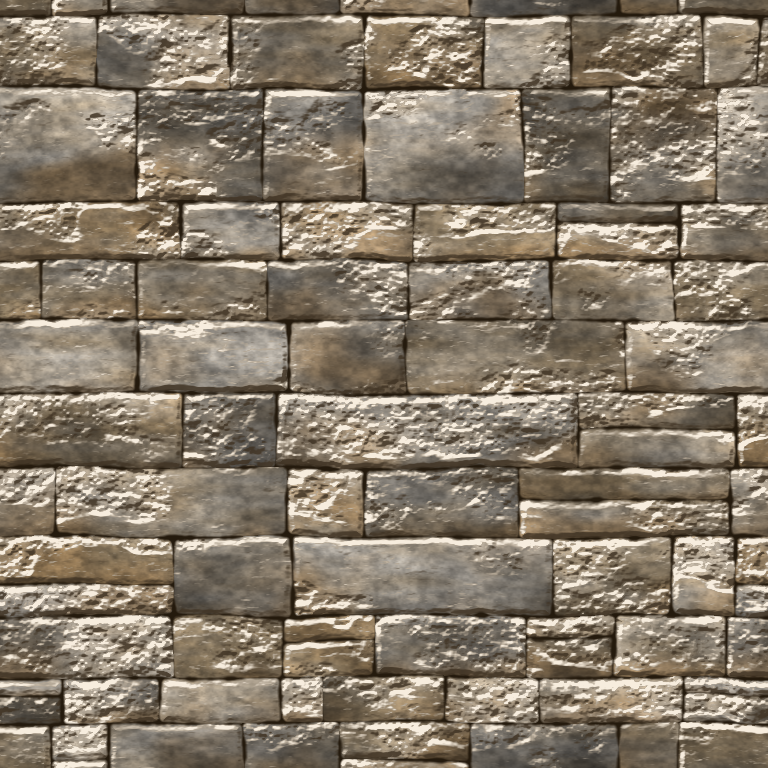
Write a Shadertoy shader that draws this texture.

```glsl
const int ROWS = 11;
const float ROW_EDGES[12] = float[](-0.020, 0.059, 0.118, 0.197, 0.301, 0.392,
                                    0.488, 0.583, 0.661, 0.737, 0.885, 0.980);
const float ROW_BLOCKS[11] = float[](7., 7., 6., 5., 5., 4., 4., 6., 5., 6., 7.);
const float JOINT_SHIFT = 0.84;   // irregularity of upright joints
const float SPLIT_CHANCE = 0.18;  // blocks cut into two thin courses
const float GAP = 0.0008;         // half width of a joint
const float CORNER = 0.006;
const float BEVEL = 0.009;
const float WARP = 0.007;
const float LIGHT_STEP = 0.0020;
const vec2 LIGHT_DIR = vec2(-0.35, 0.94);

const vec3 JOINT_COLOR = vec3(0.14, 0.10, 0.05);
const vec3 SHADE = vec3(0.25, 0.20, 0.14);
const vec3 BROWN = vec3(0.47, 0.41, 0.32);
const vec3 GREY = vec3(0.55, 0.53, 0.50);
const vec3 OCHRE = vec3(0.58, 0.45, 0.29);
const vec3 PALE = vec3(0.70, 0.65, 0.58);
const vec3 CREAM = vec3(0.97, 0.93, 0.87);

struct Block { vec2 mid; vec2 extent; vec2 id; };

float hash(vec2 p) {
    vec3 q = fract(p.xyx * 0.1031);
    q += dot(q, q.yzx + 33.33);
    return fract((q.x + q.y) * q.z);
}

// Value noise that wraps after one canvas
float noise(vec2 p, vec2 freq) {
    vec2 cell = floor(p * freq), f = fract(p * freq);
    f = f * f * f * (f * (f * 6.0 - 15.0) + 10.0);
    vec2 a = mod(cell, freq), b = mod(cell + 1.0, freq);
    return mix(mix(hash(a + freq), hash(vec2(b.x, a.y) + freq), f.x),
               mix(hash(vec2(a.x, b.y) + freq), hash(b + freq), f.x), f.y);
}

float fbm(vec2 p, vec2 freq) {
    float sum = 0.0, weight = 0.54;
    for (int i = 0; i < 3; i++) {
        sum += weight * noise(p, freq);
        freq *= 2.0;
        weight *= 0.54;
    }
    return sum / 0.99;
}

float jointX(float i, float row, float count) {
    float shift = JOINT_SHIFT * (hash(vec2(mod(i, count), row + 31.0)) - 0.5);
    return (i + shift + hash(vec2(row, 57.0))) / count;
}

// Block containing a point, with its row, joints and optional split
Block findBlock(vec2 p) {
    int row = 0;
    for (int i = 1; i < ROWS; i++) if (p.y >= ROW_EDGES[i]) row = i;
    float r = float(row), count = ROW_BLOCKS[row];
    float i = floor(p.x * count - hash(vec2(r, 57.0)));
    if (p.x < jointX(i, r, count)) i -= 1.0;
    else if (p.x >= jointX(i + 1.0, r, count)) i += 1.0;

    vec2 low = vec2(jointX(i, r, count), ROW_EDGES[row]);
    vec2 high = vec2(jointX(i + 1.0, r, count), ROW_EDGES[row + 1]);
    vec2 id = vec2(mod(i, count), r);
    if (hash(id + 91.0) < SPLIT_CHANCE) {
        float cut = mix(low.y, high.y, mix(0.34, 0.66, hash(id + 13.0)));
        if (p.y < cut) high.y = cut;
        else { low.y = cut; id.y += 20.0; }
    }
    return Block((low + high) * 0.5, (high - low) * 0.5, id);
}

// Distance inside the worn outline of a block
float inside(vec2 p, Block b) {
    vec2 q = abs(p - b.mid) - b.extent + GAP + CORNER;
    float box = length(max(q, 0.0)) + min(max(q.x, q.y), 0.0) - CORNER;
    return -box - 0.007 * (fbm(p, vec2(40.0)) - 0.42);
}

// Broken, pitted part of the face, mostly near the top
float roughness(vec2 p, Block b) {
    float n = fbm(p + b.id * 0.37, vec2(8.0, 13.0));
    float bias = 0.26 * (hash(b.id + 5.0) - 0.5);
    float upward = 0.09 * (p.y - b.mid.y) / b.extent.y;
    return smoothstep(0.46, 0.58, n + bias + upward);
}

float relief(vec2 p, Block b) {
    float rough = roughness(p, b);
    float grit = fbm(p + b.id * 0.19, vec2(52.0, 62.0));
    float grain = fbm(p, vec2(60.0, 140.0));
    float rim = mix(0.001, 0.006, hash(b.id + 43.0)) * (0.5 + noise(p, vec2(22.0)));
    return rim * smoothstep(0.0, BEVEL, inside(p, b))
         + rough * (0.016 * grit - 0.011) + 0.0022 * grain;
}

void mainImage(out vec4 fragColor, in vec2 fragCoord) {
    vec2 p = fragCoord / iResolution.xy;
    p += WARP * (vec2(noise(p, vec2(9.0)), noise(p, vec2(11.0))) - 0.5);
    if (p.y >= ROW_EDGES[ROWS]) p.y -= 1.0;
    Block b = findBlock(p);
    float depth = inside(p, b);
    float low = 0.5 - 0.5 * (p.y - b.mid.y) / b.extent.y;

    // Stone tint, weather streaks and warm lower stains
    float streak = fbm(p + b.id * 0.23, vec2(9.0, 44.0));
    float tone = 0.8 * hash(b.id + 3.0) + 1.1 * (streak - 0.5) + 0.15;
    vec3 color = mix(BROWN, GREY, clamp(tone, 0.0, 1.0));
    float stain = smoothstep(0.42, 0.75, fbm(p + b.id * 0.41, vec2(6.0, 9.0)) + 0.2 * low - 0.1);
    color = mix(color, OCHRE, 0.5 * stain);

    // Broad differences in brightness between and within blocks
    float bleach = fbm(p + b.id * 0.53, vec2(9.0, 13.0));
    color *= mix(0.86, 1.12, hash(b.id + 71.0)) + 1.0 * (bleach - 0.5);
    color *= 1.12 - 0.22 * low;
    color = mix(color, PALE, 0.3 * roughness(p, b) * smoothstep(0.4, 0.65, bleach));
    color *= 0.72 + 0.56 * fbm(p, vec2(80.0, 120.0));

    // Sunlight from above on the relief, stronger on bleached patches
    float lit = (relief(p, b) - relief(p + LIGHT_DIR * LIGHT_STEP, b)) / LIGHT_STEP;
    float sun = lit * mix(0.55, 1.6, smoothstep(0.3, 0.7, bleach));
    color = mix(color, SHADE, 0.85 * smoothstep(0.08, 0.8, -lit));
    color = mix(color, PALE, smoothstep(0.08, 0.45, sun));
    color = mix(color, CREAM, smoothstep(0.32, 0.8, sun));

    // Dark open joints
    float edge = max(0.0022, 1.0 / iResolution.y);
    color = mix(JOINT_COLOR, color, smoothstep(-edge, edge, depth));
    fragColor = vec4(color, 1.0);
}
```
